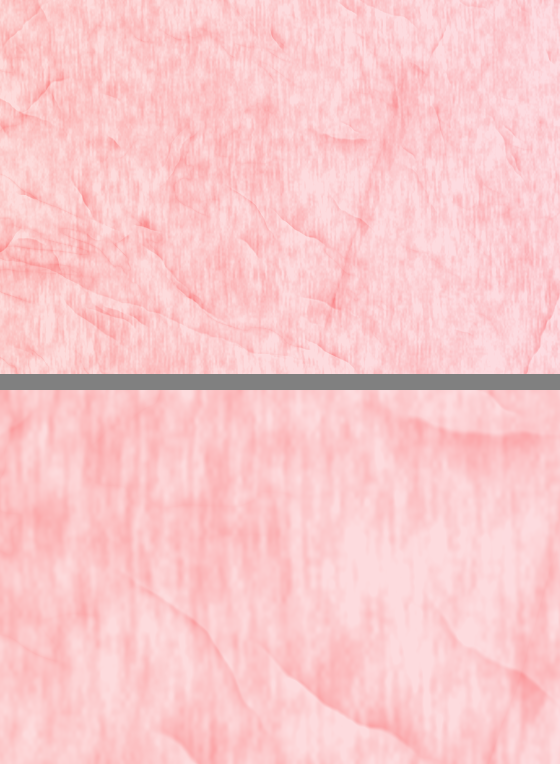
Top, the full canvas; bottom, a detail of the centre.
This texture is drawn by a Shadertoy shader. Its source:

```glsl
#define PAPER_LIGHT vec3(0.992, 0.860, 0.868)
#define PAPER_DEEP vec3(0.980, 0.570, 0.580)
#define BASE_SHADE 0.165
#define CLOUD_AMOUNT 0.42
#define MOTTLE_AMOUNT 0.50
#define FIBRE_AMOUNT 0.46
#define FIBRE_SCALE vec2(185.0, 30.0)
#define GRAIN_AMOUNT 0.16
#define WRINKLE_AMOUNT 0.30
#define CREASE_COUNT 60
#define CREASE_AMOUNT 0.56

float hash(vec2 p) {
    vec3 q = fract(p.xyx * 0.1031);
    q += dot(q, q.yzx + 33.33);
    return fract((q.x + q.y) * q.z);
}

float noise(vec2 p) {
    vec2 cell = floor(p), f = fract(p);
    f = f * f * (3.0 - 2.0 * f);
    float low = mix(hash(cell), hash(cell + vec2(1, 0)), f.x);
    float high = mix(hash(cell + vec2(0, 1)), hash(cell + vec2(1, 1)), f.x);
    return mix(low, high, f.y);
}

float fbm(vec2 p) {
    float sum = 0.0, gain = 0.5;
    for (int i = 0; i < 4; i++) {
        sum += gain * noise(p);
        p = mat2(1.6, 1.2, -1.2, 1.6) * p + 17.3;
        gain *= 0.5;
    }
    return sum / 0.9375;
}

// Coordinates along (0 to 1) and across a segment
vec2 alongAcross(vec2 p, vec2 a, vec2 b) {
    vec2 span = b - a;
    float len = length(span);
    vec2 dir = span / len;
    return vec2(dot(p - a, dir) / len, dot(p - a, vec2(-dir.y, dir.x)));
}

// Fold with a crisp edge, a shadow on one side and a faint glow on the other
float fold(vec2 p, vec2 a, vec2 b, float width) {
    vec2 q = alongAcross(p, a, b);
    float taper = smoothstep(0.0, 0.35, q.x) * (1.0 - smoothstep(0.6, 1.0, q.x));
    float side = smoothstep(-0.003, 0.003, q.y);
    return taper * exp(-abs(q.y) / width) * mix(-0.25, 1.0, side);
}

// Scattered creases, denser on the left
float creases(vec2 p, float aspect) {
    float sum = 0.0;
    for (int i = 0; i < CREASE_COUNT; i++) {
        vec2 seed = vec2(float(i) * 3.7 + 5.0, 11.0);
        vec2 centre = vec2(aspect * pow(hash(seed), 1.5), hash(seed + 31.0));
        float turn = hash(seed + 57.0);
        float angle = hash(seed + 73.0) < 0.72 ? mix(-1.3, -0.2, turn) : mix(0.6, 1.35, turn);
        float reach = mix(0.035, 0.15, pow(hash(seed + 91.0), 2.0));
        vec2 halfSpan = reach * vec2(cos(angle), sin(angle));
        halfSpan *= hash(seed + 113.0) < 0.5 ? 1.0 : -1.0;
        float width = mix(0.005, 0.022, hash(seed + 139.0));
        float depth = mix(0.25, 1.0, hash(seed + 151.0));
        sum += depth * fold(p, centre - halfSpan, centre + halfSpan, width);
    }
    return sum;
}

// Long pleat that widens from a thin line to a band
float pleat(vec2 p) {
    vec2 q = alongAcross(p, vec2(0.85, 0.05), vec2(1.16, 0.84));
    float width = mix(0.006, 0.075, clamp(q.x, 0.0, 1.0));
    float ends = smoothstep(0.0, 0.12, q.x) * (1.0 - smoothstep(0.95, 1.0, q.x));
    float band = smoothstep(-0.004, 0.004, q.y) * (1.0 - smoothstep(width - 0.005, width + 0.005, q.y));
    float line = exp(-abs(q.y - width * 0.8) / 0.005);
    return ends * (0.3 * band + 0.45 * line * (1.0 - 0.7 * q.x));
}

// Fine broken ridges between the larger folds
float wrinkles(vec2 p) {
    vec2 q = mat2(0.82, 0.57, -0.57, 0.82) * p * vec2(6.0, 10.0);
    float ridge = 1.0 - abs(2.0 * fbm(q + 1.2 * noise(p * 4.0)) - 1.0);
    return pow(ridge, 10.0) * smoothstep(0.4, 0.7, noise(p * 7.0 + 40.0));
}

void mainImage(out vec4 fragColor, in vec2 fragCoord) {
    vec2 p = fragCoord / iResolution.y;
    float aspect = iResolution.x / iResolution.y;
    float across = p.x / aspect;

    // Uneven bending of the sheet
    vec2 bend = vec2(fbm(p * 9.0 + 3.0), fbm(p * 9.0 + 61.0)) - 0.5;
    vec2 bent = p + 0.06 * bend;

    // Cloudy tone and mottling
    float shade = BASE_SHADE + 0.05 * (0.5 - across);
    shade += CLOUD_AMOUNT * (fbm(bent * 4.5 + 9.0) - 0.5);
    shade += MOTTLE_AMOUNT * (fbm(p * vec2(42.0, 34.0) + 20.0) - 0.5);

    // Upright crepe fibres and grain
    vec2 fibrePoint = p + vec2(0.012 * bend.x + 0.02 * p.y, 0.0);
    float fibre = 0.65 * noise(fibrePoint * FIBRE_SCALE) + 0.35 * noise(fibrePoint * FIBRE_SCALE * vec2(0.55, 0.8) + 80.0);
    shade += FIBRE_AMOUNT * (0.5 + noise(p * 8.0 + 15.0)) * (fibre - 0.5);
    shade += GRAIN_AMOUNT * (noise(p * vec2(230.0, 150.0) + 33.0) - 0.5);

    // Folds, from small to large
    float folds = creases(bent, aspect) + pleat(p + 0.012 * bend);
    folds += 0.5 * fold(bent, vec2(-0.25, 0.42), vec2(0.95, -0.04), 0.018);
    folds += 0.8 * fold(bent, vec2(0.19, 0.64), vec2(-0.15, 0.79), -0.0 + 0.03);
    folds += 0.8 * fold(bent, vec2(aspect - 0.12, -0.08), vec2(aspect + 0.06, 0.32), 0.02);
    shade += WRINKLE_AMOUNT * mix(1.2, 0.5, across) * wrinkles(p);
    shade += CREASE_AMOUNT * folds * (0.7 + 0.6 * fibre);

    // Warm on the left, cooler on the right
    vec3 colour = mix(PAPER_LIGHT, PAPER_DEEP, clamp(shade, 0.0, 1.1));
    colour.b += 0.025 * (across - 0.45);
    fragColor = vec4(colour, 1.0);
}
```
